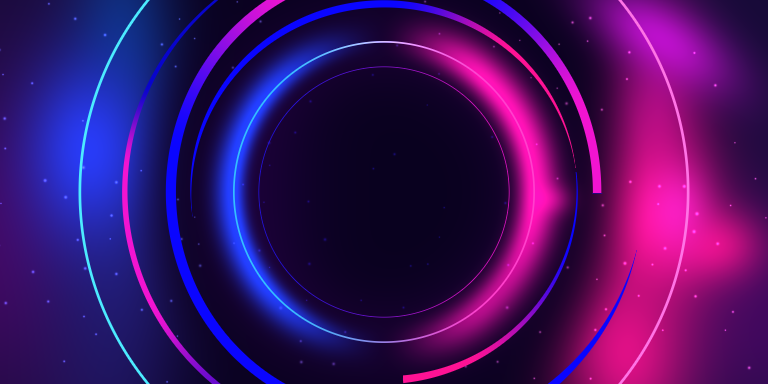
Reproduce this background procedurally as a Shadertoy shader.

```glsl
#define NIGHT vec3(0.035, 0.005, 0.12)
#define BLUE vec3(0.04, 0.02, 1.0)
#define AZURE vec3(0.16, 0.24, 1.0)
#define CYAN vec3(0.30, 0.92, 1.0)
#define PINK vec3(1.0, 0.07, 0.58)
#define MAGENTA vec3(0.95, 0.08, 0.82)
#define PLUM vec3(0.27, 0.03, 0.39)
#define CORE_RADIUS 0.326
#define HALO_RADIUS 0.391
#define OUTER_RADIUS 0.792
#define STAR_CELL 0.085
#define TAU 6.2831853

float hash(vec2 p) {
    return fract(sin(dot(p, vec2(127.1, 311.7))) * 43758.5453);
}

// Soft elliptical spot of light
float spot(vec2 p, vec2 center, vec2 size) {
    vec2 q = (p - center) / size;
    return exp(-dot(q, q));
}

float coverage(float dist) {
    return clamp(0.5 - dist * iResolution.y, 0.0, 1.0);
}

float ring(float r, float radius, float halfWidth) {
    return coverage(abs(r - radius) - halfWidth);
}

// Arc in turns; width = (start, end, bulge). Returns coverage and position along it
vec2 arc(vec2 p, float radius, float stretch, float start, float span, vec3 width) {
    float r = length(p);
    float turn = fract(atan(p.y, p.x) / TAU - start);
    float t = clamp(turn / span, 0.0, 1.0);
    float halfWidth = mix(width.x, width.y, t) + width.z * sin(t * TAU * 0.5);
    float path = radius + stretch * p.y * p.y / max(r * r, 1e-4);
    float ends = (turn > span ? min(turn - span, 1.0 - turn) : -min(turn, span - turn)) * TAU * r;
    return vec2(coverage(max(abs(r - path) - halfWidth, ends)), t);
}

// Layers of coloured haze, faded out toward the middle
vec3 nebula(vec2 p, float r) {
    vec3 c = mix(NIGHT, vec3(0.09, 0.04, 0.22), smoothstep(0.7, 1.0, r));
    c = mix(c, PLUM, 0.95 * spot(p, vec2(-1.0, -0.12), vec2(0.32, 0.42)));
    c = mix(c, vec3(0.13, 0.12, 0.48), 0.8 * spot(p, vec2(-0.70, -0.20), vec2(0.19, 0.50)));
    c = mix(c, vec3(0.05, 0.23, 0.58), 0.75 * spot(p, vec2(-0.68, 0.42), vec2(0.13, 0.27)));
    c = mix(c, AZURE, 0.95 * spot(p, vec2(-0.77, 0.11), vec2(0.16, 0.23)));
    c = mix(c, PLUM, 0.85 * spot(p, vec2(1.0, -0.32), vec2(0.32, 0.32)));
    c = mix(c, vec3(0.72, 0.05, 0.55), 0.85 * spot(p, vec2(0.71, 0.20), vec2(0.12, 0.26)));
    // Slanted beam in the upper right
    vec2 beam = mat2(0.85, 0.53, -0.53, 0.85) * (p - vec2(0.72, 0.40));
    c = mix(c, vec3(0.80, 0.07, 0.88), 0.85 * spot(beam, vec2(0.0), vec2(0.21, 0.09)));
    c = mix(c, PINK, 0.85 * spot(p, vec2(0.63, -0.42), vec2(0.17, 0.25)));
    c = mix(c, PINK, 0.80 * spot(p, vec2(0.86, -0.14), vec2(0.12, 0.09)));
    c = mix(c, PINK, 0.97 * spot(p, vec2(0.70, -0.07), vec2(0.16, 0.22)));
    c = mix(c, vec3(1.0, 0.14, 0.84), 0.7 * spot(p, vec2(0.76, -0.05), vec2(0.08, 0.11)));
    return mix(NIGHT, c, smoothstep(0.45, 0.70, r));
}

vec3 haloGlow(vec2 p, float r) {
    float d = r - HALO_RADIUS;
    float right = smoothstep(-0.1, 0.1, p.x);
    float spread = d > 0.0 ? mix(0.048, 0.060, right) : mix(0.028, 0.042, right);
    float glow = exp(-d * d / (spread * spread));
    vec3 tint = vec3(0.04, 0.26, 0.88) * smoothstep(0.02, -0.36, p.x);
    tint += PINK * 0.95 * smoothstep(-0.02, 0.28, p.x) * mix(0.7, 1.0, smoothstep(-0.3, 0.0, p.y));
    vec3 tip = PINK * 0.3 * spot(p, vec2(0.45, -0.02), vec2(0.045, 0.04));
    return tint * glow + tip + vec3(0.05, 0.0, 0.06) * exp(-d * d * 60.0);
}

vec3 stars(vec2 p, float r) {
    vec2 cell = floor(p / STAR_CELL);
    vec2 place = 0.15 + 0.7 * vec2(hash(cell), hash(cell + 17.3));
    float size = mix(0.0018, 0.0038, hash(cell + 5.1));
    float d = length(p - (cell + place) * STAR_CELL);
    float shine = exp(-d * d / (size * size)) * step(0.5, hash(cell + 41.7));
    vec3 tint = mix(vec3(0.4, 0.45, 1.0), vec3(1.0, 0.4, 0.85), smoothstep(-0.6, 0.5, p.x));
    tint = mix(vec3(0.15, 0.1, 0.9), tint, smoothstep(0.3, 0.5, r));
    return tint * shine * mix(0.35, 0.65, smoothstep(0.35, 0.75, r));
}

void mainImage(out vec4 fragColor, in vec2 fragCoord) {
    vec2 p = (fragCoord - 0.5 * iResolution.xy) / iResolution.y;
    float r = length(p);
    float side = smoothstep(-0.3, 0.3, p.x);

    // Backdrop and light
    vec3 color = nebula(p, r) + haloGlow(p, r) + stars(p, r);
    color += vec3(0.03, 0.0, 0.05) * spot(p, vec2(-0.28, 0.0), vec2(0.15, 0.3));

    // Tapered arcs, from the outside in
    vec2 a = arc(p, 0.675, -0.02, 0.36, 0.28, vec3(0.003, 0.007, 0.002));
    float warm = smoothstep(0.25, 0.45, a.y) * (1.0 - 0.6 * smoothstep(0.75, 1.0, a.y));
    color = mix(color, mix(BLUE * 0.8, MAGENTA, warm), a.x);
    a = arc(p, 0.676, -0.015, -0.145, 0.109, vec3(0.011, 0.0, 0.0));
    color = mix(color, BLUE, a.x);

    a = arc(p, 0.555, 0.025, -0.001, 0.70, vec3(0.011, 0.013, 0.001));
    float turn = a.y * 0.70;
    warm = 1.0 - smoothstep(0.06, 0.20, turn);
    warm += smoothstep(0.20, 0.31, turn) * (1.0 - smoothstep(0.31, 0.47, turn));
    color = mix(color, mix(BLUE, MAGENTA, warm), a.x);

    a = arc(p, 0.503, -0.013, 0.02, 0.50, vec3(0.0, 0.0, 0.0095));
    color = mix(color, mix(PINK, BLUE, smoothstep(0.22, 0.45, a.y)), a.x);
    a = arc(p, 0.503, -0.013, -0.234, 0.25, vec3(0.010, 0.001, 0.0));
    color = mix(color, mix(PINK, BLUE, smoothstep(0.2, 0.8, a.y)), a.x);

    // Thin full circles
    vec3 rim = mix(CYAN, vec3(1.0, 0.45, 0.90), side);
    color = mix(color, rim, ring(r, OUTER_RADIUS, 0.0035));
    vec3 halo = mix(vec3(0.2, 0.75, 1.0), vec3(1.0, 0.25, 0.8), side);
    halo += 0.25 * spot(p, vec2(0.0, 0.39), vec2(0.15, 0.1));
    color = mix(color, halo, ring(r, HALO_RADIUS, 0.0022));
    vec3 core = mix(vec3(0.14, 0.08, 0.95), MAGENTA, side);
    color = mix(color, core, 0.9 * ring(r, CORE_RADIUS, 0.001));

    fragColor = vec4(clamp(color, 0.0, 1.0), 1.0);
}
```
